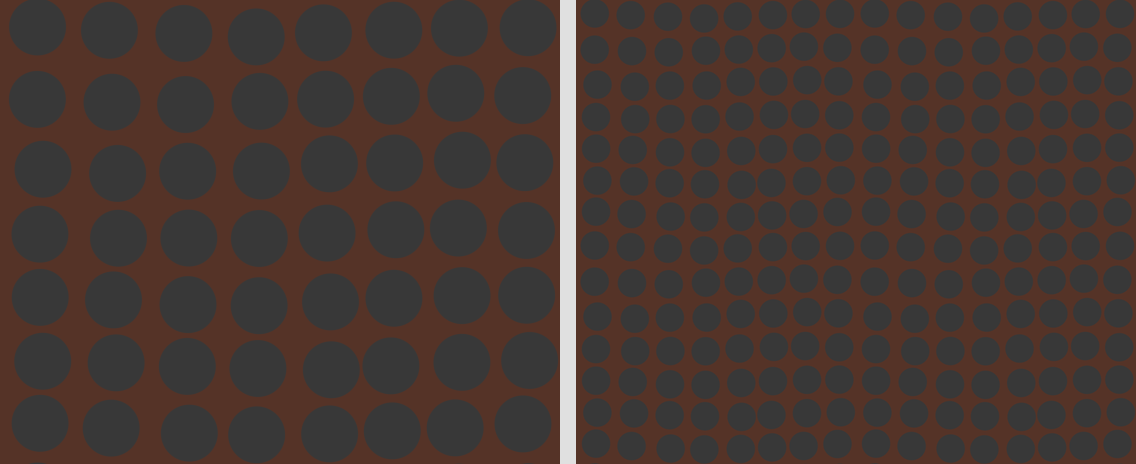
Left: one tile. Right: repeated 2 by 2.
This pattern is drawn by a Shadertoy shader. Its source:

```glsl
const float TAU = 6.2831853;
const vec2 GRID = vec2(8.0, 7.0);          // columns, rows
const float DOT_RADIUS = 0.0613;           // in canvas heights
const float JITTER = 0.007;
const vec3 BROWN = vec3(0.333, 0.200, 0.153);
const vec3 CHARCOAL = vec3(0.220);

vec2 hash22(vec2 p) {
    vec3 q = fract(p.xyx * vec3(0.1031, 0.1030, 0.0973));
    q += dot(q, q.yzx + 33.33);
    return fract((q.xx + q.yz) * q.zy);
}

// Smooth wandering of the rows and columns; periodic over the grid
vec2 drift(vec2 cell, vec2 grid) {
    vec2 a = TAU * cell / grid;
    float x = 0.0189 + 0.0145 * cos(a.x - 2.28) + 0.0047 * cos(a.y - 3.05);
    float y = 0.0094 * cos(a.x - 1.96) + 0.0047 * cos(a.y - 2.87)
            + 0.0079 * sin(a.y - 0.27) * cos(a.x - 0.47);
    return vec2(x, y);
}

// Centre of the dot that belongs to a cell, in canvas heights
vec2 dotCentre(vec2 cell, vec2 grid, vec2 cellSize) {
    vec2 wrapped = mod(cell, grid);
    vec2 jitter = (hash22(wrapped + 5.0) - 0.5) * 2.0 * JITTER * vec2(1.0, 0.5);
    return (cell + 0.5) * cellSize + drift(wrapped, grid) + jitter;
}

// Cellular distance to the nearest dot edge
float dotField(vec2 p, vec2 grid, vec2 cellSize, float radius) {
    vec2 home = floor(p / cellSize);
    float nearest = 1e3;
    for (int j = -1; j <= 1; j++) {
        for (int i = -1; i <= 1; i++) {
            vec2 cell = home + vec2(i, j);
            nearest = min(nearest, distance(p, dotCentre(cell, grid, cellSize)));
        }
    }
    return nearest - radius;
}

void mainImage(out vec4 fragColor, in vec2 fragCoord) {
    // Rows count downward from the top edge
    vec2 canvas = vec2(iResolution.x / iResolution.y, 1.0);
    vec2 p = fragCoord / iResolution.y;
    p.y = 1.0 - p.y;

    float d = dotField(p, GRID, canvas / GRID, DOT_RADIUS);
    float softness = 0.75 / iResolution.y;
    float ground = smoothstep(-softness, softness, d);
    fragColor = vec4(mix(CHARCOAL, BROWN, ground), 1.0);
}
```
